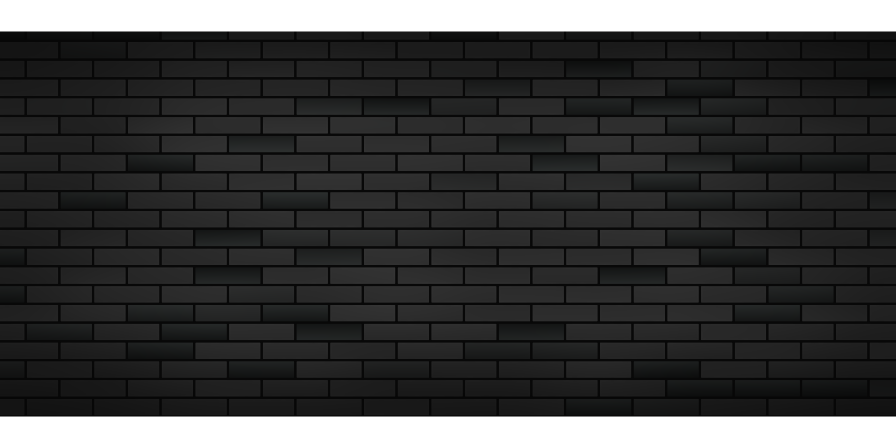
This texture is drawn by a Shadertoy shader. Its source:

```glsl
float hash(vec2 p) {
    vec3 q = fract(vec3(p.xyx) * 0.1031);
    q += dot(q, q.yzx + 33.33);
    return fract((q.x + q.y) * q.z);
}

float valueNoise(vec2 p) {
    vec2 i = floor(p);
    vec2 f = smoothstep(0.0, 1.0, p - i);
    return mix(mix(hash(i), hash(i + vec2(1, 0)), f.x),
               mix(hash(i + vec2(0, 1)), hash(i + vec2(1, 1)), f.x), f.y);
}

float roundedBox(vec2 p, vec2 halfSize, float radius) {
    vec2 q = abs(p) - halfSize + radius;
    return length(max(q, 0.0)) + min(max(q.x, q.y), 0.0) - radius;
}

void mainImage(out vec4 fragColor, in vec2 fragCoord) {
    vec2 p = fragCoord / iResolution.y;
    float width = iResolution.x / iResolution.y;
    float pixel = 1.0 / iResolution.y;

    // Running bond: odd rows shift by half a brick
    vec2 pitch = vec2(0.1505, 0.04193);
    vec2 grid = (p - vec2(0.0573, 0.0703)) / pitch;
    float row = floor(grid.y);
    grid.x -= 0.5 * mod(row, 2.0);
    vec2 id = floor(grid) + 20.0;
    vec2 local = fract(grid);
    float dist = roundedBox((local - 0.5) * pitch, 0.5 * pitch - 0.0027, 0.0015);

    // Brick tone: mostly even, some dark with a vertical sheen
    float dark = smoothstep(0.68, 0.9, hash(id));
    float sheen = (local.y - 0.5) * (hash(id + 71.0) < 0.75 ? 1.0 : -1.0);
    float tone = 0.178 + 0.018 * (hash(id + 37.0) - 0.5);
    tone += dark * (0.075 * sheen - 0.05);
    tone += 0.012 * sheen;

    // Cloudy wear and darkening towards the borders
    float cloud = valueNoise(p * vec2(4.5, 6.0) + 8.0);
    tone += 0.025 * (cloud - 0.6);
    float rise = min(p.y - 0.0703, 0.9297 - p.y);
    float side = min(p.x, width - p.x);
    float light = mix(0.55, 1.0, smoothstep(-0.02, 0.24, rise));
    light *= mix(0.74, 1.0, smoothstep(0.0, 0.55, side));

    // Faint worn rim just inside each brick
    float rim = smoothstep(-0.005, -0.0015, dist) * (1.0 - dark);
    tone += 0.012 * rim * valueNoise(p * 60.0);
    vec3 brick = tone * light * mix(vec3(1.0), vec3(0.95, 1.02, 1.01), dark);

    // Mortar, then the plain bands above and below the wall
    vec3 mortar = vec3(0.033) * mix(0.7, 1.0, light);
    vec3 color = mix(brick, mortar, smoothstep(-0.5 * pixel, 0.5 * pixel, dist));
    float wall = smoothstep(-0.5 * pixel, 0.5 * pixel, rise);
    fragColor = vec4(mix(vec3(1.0), color, wall), 1.0);
}
```
